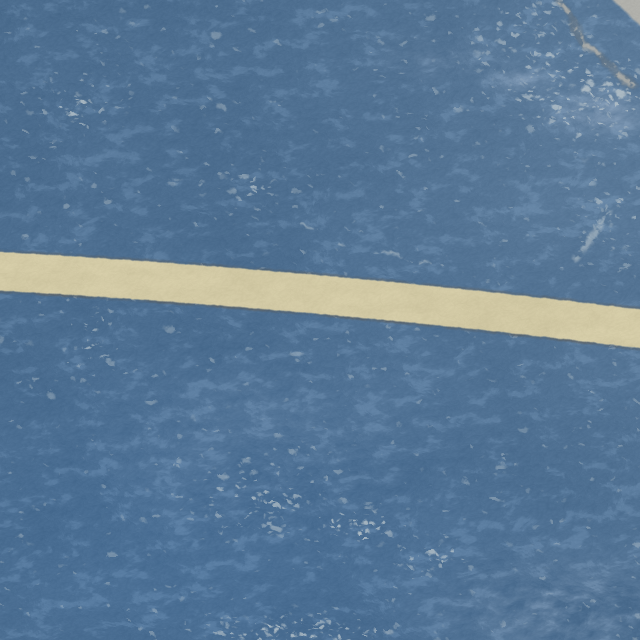
A Shadertoy shader for this texture:

```glsl
#define PAINT_BLUE vec3(0.300, 0.430, 0.562)
#define STRIPE_CREAM vec3(0.822, 0.788, 0.645)
#define CHIP_PALE vec3(0.70, 0.75, 0.78)
#define DUST_BLUE vec3(0.54, 0.63, 0.73)
#define CONCRETE vec3(0.69, 0.69, 0.67)
#define EDGE_BROWN vec3(0.36, 0.36, 0.35)
#define STRIPE_HALF 0.0303
#define CHIP_BASE_DENSITY 0.045
#define GRAIN_AMOUNT 0.026

vec3 hash3(vec2 cell) {
    vec3 h = fract(cell.xyx * vec3(0.1031, 0.1030, 0.0973));
    h += dot(h, h.yxz + 33.33);
    return fract((h.xxy + h.yzz) * h.zyx);
}

// Layered sines, roughly -1 to 1
float sines(vec2 p) {
    float sum = 0.0, amp = 0.5;
    for (int i = 0; i < 5; i++) {
        p = mat2(0.8, 0.6, -0.6, 0.8) * p * 1.7 + 1.3;
        sum += amp * sin(p.x + 1.5 * sin(p.y));
        amp *= 0.62;
    }
    return sum;
}

// Distance to the nearest cell point, then two random values of that cell
vec3 cellular(vec2 p) {
    vec2 base = floor(p);
    vec3 nearest = vec3(9.0);
    for (int y = -1; y <= 1; y++)
    for (int x = -1; x <= 1; x++) {
        vec2 cell = base + vec2(x, y);
        vec3 h = hash3(cell);
        float d = length(cell + h.xy - p);
        if (d < nearest.x) nearest = vec3(d, h.z, fract(h.x * 7.3 + h.y * 3.1));
    }
    return nearest;
}

// Soft elliptical patch
float blob(vec2 p, vec2 centre, vec2 radius) {
    vec2 q = (p - centre) / radius;
    return exp(-dot(q, q));
}

float segment(vec2 p, vec2 a, vec2 b) {
    vec2 ab = b - a;
    return length(p - a - ab * clamp(dot(p - a, ab) / dot(ab, ab), 0.0, 1.0));
}

// Where chips gather
float chipDensity(vec2 p) {
    float d = CHIP_BASE_DENSITY;
    d += 0.35 * blob(p, vec2(0.11, 0.84), vec2(0.05, 0.045));
    d += 0.50 * blob(p, vec2(0.93, 0.84), vec2(0.08, 0.05));
    d += 0.22 * blob(p, vec2(0.84, 0.93), vec2(0.11, 0.10));
    d += 0.25 * blob(p, vec2(0.96, 0.67), vec2(0.05, 0.06));
    d += 0.28 * blob(p, vec2(0.14, 0.48), vec2(0.03, 0.06));
    d += 0.90 * blob(p, vec2(0.55, 0.178), vec2(0.045, 0.018));
    d += 0.55 * blob(p, vec2(0.68, 0.13), vec2(0.04, 0.025));
    d += 0.25 * blob(p, vec2(0.40, 0.23), vec2(0.10, 0.08));
    d += 0.55 * blob(p, vec2(0.46, 0.015), vec2(0.12, 0.02));
    d += 0.22 * blob(p, vec2(0.40, 0.71), vec2(0.06, 0.02));
    return d;
}

// Flakes of missing paint at three sizes, fainter where they are sparse
float chips(vec2 p, float density, float pixel) {
    p += 0.004 * vec2(sines(p * 70.0), sines(p.yx * 75.0 + 7.0));
    p.y += 0.12 * p.x;
    float cover = 0.0, scale = 58.0;
    for (int i = 0; i < 3; i++) {
        vec3 c = cellular(p * scale * vec2(0.7, 1.15) + float(i) * 17.0);
        float radius = 0.10 + 0.24 * c.z;
        float soft = max(0.14, scale * pixel);
        float flake = 1.0 - smoothstep(radius - soft, radius + soft, c.x);
        float present = step(c.y, density * (0.45 + 0.3 * float(i)));
        float strength = (0.15 + 0.65 * c.z) * mix(0.55, 1.15, smoothstep(0.05, 0.4, density));
        cover = max(cover, flake * present * strength);
        scale *= 1.5;
    }
    return cover;
}

void mainImage(out vec4 fragColor, in vec2 fragCoord) {
    vec2 p = fragCoord / iResolution.xy;
    float pixel = 1.0 / iResolution.y;
    float mottle = sines(p * vec2(7.0, 10.0));
    float streak = sines(p * vec2(30.0, 65.0));
    float fine = sines(p * vec2(90.0, 140.0) + 3.0 * mottle);
    float grain = cellular(p * vec2(150.0, 220.0) + 0.8 * fine).x - 0.4;

    // Painted ground with broad tone shifts and faint rubbing
    vec3 color = PAINT_BLUE + 0.010 * mottle + 0.007 * streak + 0.005 * fine;
    color += vec3(0.055, 0.047, 0.037) * blob(p, vec2(1.0, 0.85), vec2(0.42, 0.5));
    color += vec3(-0.012, 0.002, 0.018) * blob(p, vec2(0.3, 0.15), vec2(0.5, 0.3));
    color += 0.045 * smoothstep(0.2, 1.0, streak + 0.4 * fine + 0.3 * mottle);

    // Dusty scuffs
    float dust = 0.65 * blob(p, vec2(0.95, 0.825), vec2(0.08, 0.03));
    dust += 0.45 * blob(p, vec2(0.81, 0.875), vec2(0.045, 0.02));
    dust += 0.25 * blob(p, vec2(0.69, 0.91), vec2(0.08, 0.03));
    dust += 0.45 * blob(p, vec2(0.89, 0.045), vec2(0.16, 0.07));
    dust += 0.14 * blob(p, vec2(0.42, 0.30), vec2(0.25, 0.15));
    dust *= clamp(0.65 + 0.5 * streak + 0.4 * mottle + 0.25 * fine, 0.0, 1.3);
    color = mix(color, DUST_BLUE, clamp(dust, 0.0, 1.0));
    color = mix(color, CHIP_PALE, min(chips(p, chipDensity(p), pixel), 0.9));

    // Broken scratches and the long crack
    vec2 wobble = p + 0.005 * vec2(sines(p * 40.0), sines(p * 44.0 + 4.0));
    float broken = smoothstep(-0.2, 0.4, sines(p * 60.0 + 2.0));
    float scratch = segment(wobble, vec2(0.53, 0.62), vec2(0.68, 0.585));
    scratch = min(scratch, segment(wobble, vec2(0.47, 0.65), vec2(0.50, 0.638)));
    color = mix(color, CHIP_PALE, 0.5 * broken * (1.0 - smoothstep(0.0, 0.004, scratch)));
    float scrape = segment(wobble, vec2(0.95, 0.665), vec2(0.905, 0.598));
    color = mix(color, CHIP_PALE, 0.6 * broken * (1.0 - smoothstep(0.002, 0.011, scrape)));
    float crack = min(segment(wobble, vec2(0.87, 1.01), vec2(0.915, 0.93)),
                      segment(wobble, vec2(0.915, 0.93), vec2(0.99, 0.865)));
    color = mix(color, EDGE_BROWN, 0.25 * (1.0 - smoothstep(0.002, 0.010, crack)));
    color = mix(color, CONCRETE, (0.1 + 0.75 * broken) * (1.0 - smoothstep(0.001, 0.007, crack)));

    // Bare corner
    float corner = dot(p - vec2(0.957, 1.0), normalize(vec2(0.039, 0.043)));
    color = mix(color, CONCRETE, smoothstep(-0.003, 0.003, corner + 0.001 * streak));

    // Curved cream stripe with a worn dark rim
    float centre = 0.5763 - 0.0575 * p.x - 0.0325 * p.x * p.x;
    float offset = p.y - centre + 0.0007 * sines(p.xx * vec2(60.0, 85.0));
    float edge = abs(offset) - STRIPE_HALF;
    float rim = (offset < 0.0 ? 0.65 : 0.45) * clamp(0.75 + 0.5 * streak, 0.0, 1.0);
    color = mix(color, EDGE_BROWN, rim * (1.0 - smoothstep(0.0, 0.005, abs(edge - 0.001))));
    vec3 cream = STRIPE_CREAM + 0.012 * streak + 0.01 * mottle;
    color = mix(color, cream, 1.0 - smoothstep(-1.0, 1.0, edge / max(pixel, 0.0018)));

    color -= GRAIN_AMOUNT * grain;
    fragColor = vec4(clamp(color, 0.0, 1.0), 1.0);
}
```
